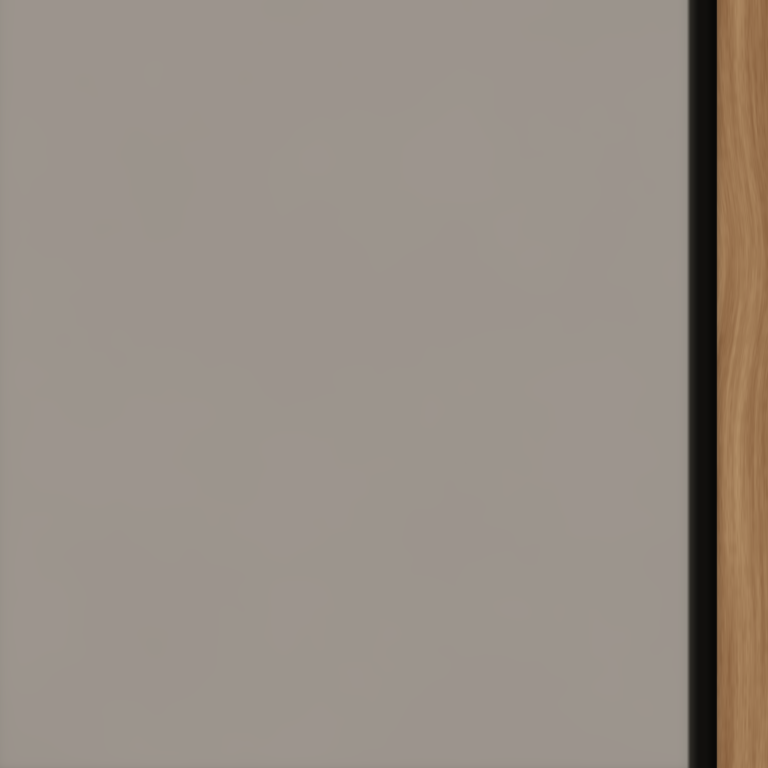
This texture is drawn by a Shadertoy shader. Its source:

```glsl
// A flat warm-grey panel, a dark vertical shadow gap and a strip of oak at the right.
// Smooth steps across x place the three bands; the oak grain is stretched value
// noise, with its fibres bent sideways by a smooth bulge.

float hash(vec2 cell) {
    vec3 p = fract(vec3(cell.xyx) * 0.1031);
    p += dot(p, p.yzx + 33.33);
    return fract((p.x + p.y) * p.z);
}

float noise(vec2 p) {
    vec2 cell = floor(p);
    vec2 f = fract(p);
    f = f * f * (3.0 - 2.0 * f);
    return mix(mix(hash(cell), hash(cell + vec2(1, 0)), f.x),
               mix(hash(cell + vec2(0, 1)), hash(cell + vec2(1, 1)), f.x), f.y);
}

float fbm(vec2 p) {
    float sum = 0.0;
    float weight = 0.5;
    for (int i = 0; i < 4; i++) {
        sum += weight * noise(p);
        p = p * 2.03 + 17.0;
        weight *= 0.5;
    }
    return sum / 0.9375;
}

vec3 panelColor(vec2 uv) {
    vec3 color = vec3(0.612, 0.582, 0.553);
    color += 0.010 * (fbm(uv * 5.0) - 0.5);
    // Slightly cooler and dimmer at the outer edges
    color -= vec3(0.020, 0.014, 0.016) * exp(-uv.x * 150.0);
    color -= vec3(0.025, 0.016, 0.018) * smoothstep(0.880, 0.897, uv.x);
    return color - 0.025 * exp(-uv.y * 250.0);
}

vec3 gapColor(vec2 uv) {
    vec3 color = mix(vec3(0.17, 0.16, 0.14), vec3(0.065, 0.060, 0.052),
                     smoothstep(0.897, 0.911, uv.x));
    return color * mix(1.0, 0.55, smoothstep(0.918, 0.930, uv.x));
}

vec3 oakColor(vec2 uv) {
    // Fibres lean right in the upper half and waver lower down
    float bulge = (uv.y - 0.65) / 0.13;
    float bend = 0.018 * exp(-bulge * bulge) + 0.003 * sin(uv.y * 11.0);
    float across = uv.x - bend;

    float broad = fbm(vec2(across * 75.0, uv.y * 2.5));
    float fine = fbm(vec2(across * 210.0, uv.y * 7.0));
    float pores = noise(vec2(across * 480.0, uv.y * 70.0));
    float core = (across - 0.962) / 0.010;
    float light = 0.36 * exp(-core * core) + 0.75 * (broad - 0.5) + 0.65 * (fine - 0.5);

    vec3 color = mix(vec3(0.54, 0.38, 0.245), vec3(0.69, 0.55, 0.395),
                     clamp(0.36 + light, 0.0, 1.0));
    color += 0.035 * (pores - 0.5);
    return color * mix(0.90, 1.0, smoothstep(0.934, 0.943, uv.x));
}

void mainImage(out vec4 fragColor, in vec2 fragCoord) {
    vec2 uv = fragCoord / iResolution.xy;
    float pixel = 1.0 / iResolution.x;

    // Soft panel edge, crisp oak edge
    float panelEnd = smoothstep(0.8945 - pixel, 0.8985 + pixel, uv.x);
    float oakStart = smoothstep(0.9335 - pixel, 0.9335 + pixel, uv.x);
    vec3 color = mix(panelColor(uv), gapColor(uv), panelEnd);
    color = mix(color, oakColor(uv), oakStart);
    fragColor = vec4(color, 1.0);
}
```
